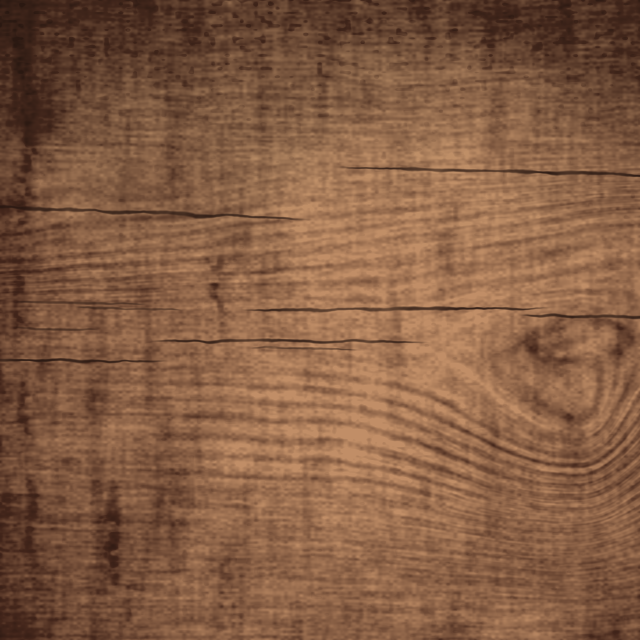
Give the GLSL for this texture, as a three.js fragment shader.

```glsl
varying vec2 vUv;

const vec3 DARK_WOOD = vec3(0.26, 0.15, 0.11);
const vec3 LIGHT_WOOD = vec3(0.68, 0.51, 0.38);
const vec3 CRACK_COLOR = vec3(0.14, 0.08, 0.06);
const vec2 KNOT = vec2(0.905, 0.465);

float hash(vec2 p) {
  return fract(sin(dot(p, vec2(127.1, 311.7))) * 43758.5453);
}

float noise(vec2 p) {
  vec2 i = floor(p);
  vec2 f = fract(p);
  f = f * f * (3.0 - 2.0 * f);
  float low = mix(hash(i), hash(i + vec2(1.0, 0.0)), f.x);
  float high = mix(hash(i + vec2(0.0, 1.0)), hash(i + vec2(1.0, 1.0)), f.x);
  return mix(low, high, f.y);
}

float fbm(vec2 p) {
  float sum = 0.0;
  float amp = 0.53;
  for (int i = 0; i < 4; i++) {
    sum += amp * noise(p);
    p = p * 2.03 + 17.3;
    amp *= 0.5;
  }
  return sum;
}

// 1 between lo and hi, fading over the soft distance
float band(float v, float lo, float hi, float soft) {
  return smoothstep(lo - soft, lo + soft, v) * (1.0 - smoothstep(hi - soft, hi + soft, v));
}

// Height along the grain, pushed aside by the knot
float grainHeight(vec2 p, vec2 knot) {
  vec2 d = p - knot;
  float reachX = d.x < 0.0 ? 0.21 : 0.10;
  float reachY = d.y < 0.0 ? 0.21 : 0.06;
  float bell = exp(-d.x * d.x / (reachX * reachX));
  float push = 1.6 * bell * d.y * exp(-d.y * d.y / (reachY * reachY));
  float slope = 0.13 * (p.x - 0.5) * band(p.y, 0.56, 0.70, 0.06);
  float wave = 0.035 * (fbm(p * vec2(3.0, 4.0)) - 0.5);
  return p.y - push - slope + wave;
}

// Thin tapering split running from a to b
float crack(vec2 p, vec2 a, vec2 b, float width) {
  float t = (p.x - a.x) / (b.x - a.x);
  float center = mix(a.y, b.y, t) + 0.008 * (fbm(vec2(p.x * 22.0, a.y * 90.0)) - 0.5);
  float taper = smoothstep(0.0, 0.25, t) * (1.0 - smoothstep(0.65, 1.0, t));
  float w = width * (0.2 + 0.8 * taper) * (0.3 + 1.2 * noise(vec2(p.x * 45.0, a.y * 50.0)));
  float ends = smoothstep(0.0, 0.08, t) * (1.0 - smoothstep(0.88, 1.0, t));
  float depth = 0.6 + 0.4 * noise(vec2(p.x * 28.0, a.y * 70.0));
  return depth * ends * (1.0 - smoothstep(w * 0.3, w + 0.002, abs(p.y - center)));
}

// Ragged upright stain made of short dark flecks
float smudge(vec2 p, vec2 center, float halfHeight, float width) {
  float drift = 0.02 * (fbm(vec2(p.y * 20.0, center.x * 40.0)) - 0.5);
  float dx = (p.x - center.x - drift) / width;
  float dy = (p.y - center.y) / halfHeight;
  float flecks = smoothstep(0.3, 0.75, noise(p * vec2(90.0, 110.0)));
  return exp(-dx * dx - dy * dy * dy * dy) * (0.25 + 0.75 * flecks);
}

void main() {
  vec2 p = vUv;
  float g = grainHeight(p, KNOT);

  // Broad light: bright middle, dark edges
  vec2 c = p - vec2(0.56, 0.44);
  float tone = 1.0 - 1.5 * dot(c, c);
  tone -= 0.32 * smoothstep(0.83, 1.0, p.y + 0.10 * (fbm(p * 7.0) - 0.5));
  tone -= 0.14 * (1.0 - smoothstep(0.0, 0.09, p.x));
  tone += 0.60 * (fbm(p * vec2(4.0, 7.0) + 3.0) - 0.5);

  // Growth rings, strongest below the knot
  float phase = g * 235.0 + 5.0 * fbm(vec2(p.x * 2.0, g * 14.0));
  float ring = pow(0.5 + 0.5 * sin(phase), 2.0);
  float ringMask = band(p.y, 0.23, 0.42, 0.05) * smoothstep(0.1, 0.5, p.x);
  ringMask = max(ringMask, 0.6 * band(p.y, 0.54, 0.68, 0.04));
  tone -= (0.06 + 0.32 * ringMask) * (ring - 0.3) * (0.5 + noise(vec2(p.x * 9.0, g * 40.0)));

  // Fine fibres, saw marks and pores
  tone += 0.26 * (noise(vec2(p.x * 14.0, g * 190.0)) - 0.5);
  tone += 0.20 * (noise(vec2(p.x * 45.0, g * 240.0)) - 0.5);
  tone += 0.19 * (noise(p * vec2(130.0, 22.0)) - 0.5);
  tone += 0.28 * (noise(p * vec2(170.0, 230.0)) - 0.5);
  float pores = smoothstep(0.66, 0.9, noise(p * vec2(90.0, 150.0)));
  tone -= pores * (0.10 + 0.20 * smoothstep(0.75, 1.0, p.y));

  // Upright stains, gathered in a few columns on the left
  float stain = smoothstep(0.52, 0.8, fbm(p * vec2(26.0, 5.0) + 9.0));
  tone -= 0.24 * stain * (0.4 + noise(p * vec2(80.0, 60.0)));
  tone -= 0.55 * smudge(p, vec2(0.04, 0.78), 0.16, 0.014);
  for (int i = 0; i < 9; i++) {
    float k = float(i);
    float column = 0.04 + 0.15 * mod(k, 3.0) + 0.03 * (hash(vec2(k, 2.0)) - 0.5);
    vec2 center = vec2(column, 0.05 + 0.55 * hash(vec2(k, 5.0)));
    tone -= 0.45 * smudge(p, center, 0.03 + 0.06 * hash(vec2(k, 8.0)), 0.011);
  }

  // Mottled heart and dark rim of the knot
  float knotRadius = length((p - KNOT) / vec2(0.085, 0.033)) + 0.9 * (fbm(p * 24.0) - 0.5);
  tone -= 0.40 * band(knotRadius, 0.75, 1.15, 0.25) * (0.3 + noise(p * 60.0));
  float mottle = smoothstep(0.45, 0.7, fbm(p * vec2(18.0, 34.0)));
  tone -= 0.30 * mottle * (1.0 - smoothstep(0.8, 2.2, knotRadius));

  // Long cracks, then scattered hairlines
  float split = crack(p, vec2(0.52, 0.739), vec2(1.08, 0.724), 0.0023);
  split = max(split, crack(p, vec2(-0.08, 0.679), vec2(0.50, 0.657), 0.0023));
  split = max(split, crack(p, vec2(0.37, 0.517), vec2(0.87, 0.518), 0.0024));
  split = max(split, crack(p, vec2(0.23, 0.468), vec2(0.68, 0.466), 0.0019));
  split = max(split, crack(p, vec2(0.81, 0.508), vec2(1.08, 0.503), 0.0024));
  split = max(split, crack(p, vec2(-0.1, 0.436), vec2(0.27, 0.436), 0.0016));
  for (int i = 0; i < 4; i++) {
    float k = float(i);
    vec2 start = vec2(0.5 * hash(vec2(k, 11.0)) - 0.05, 0.44 + 0.10 * hash(vec2(k, 13.0)));
    vec2 end = start + vec2(0.1 + 0.14 * hash(vec2(k, 17.0)), -0.003);
    split = max(split, 0.6 * crack(p, start, end, 0.0012));
  }

  // Tone to colour: redder below, slightly more olive above
  vec3 wood = mix(DARK_WOOD, LIGHT_WOOD, clamp(tone, 0.0, 1.15));
  wood *= 1.0 + 0.6 * clamp(tone, -0.6, 0.0);
  float olive = smoothstep(0.5, 0.95, p.y + 0.3 * (fbm(p * 5.0) - 0.5));
  wood *= mix(vec3(1.02, 0.99, 0.96), vec3(0.99, 1.0, 0.97), olive);
  gl_FragColor = vec4(mix(wood, CRACK_COLOR, 0.92 * split), 1.0);
}
```
